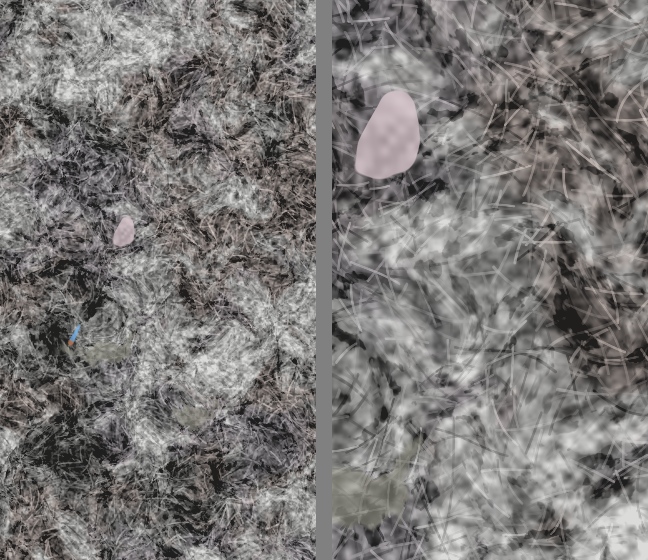
Left: the whole. Right: its middle third, enlarged.
Give the GLSL for this texture, as a WebGL 1 fragment shader.

```glsl
precision highp float;
// Weathered ground of pale lichen, dry tangled twigs, dark gaps and a few stray bits.
uniform vec2 u_resolution;

// All lengths are in canvas widths.
const float MID_TONE = 0.51;
const float TONE_PIVOT = 0.535;
const float TONE_GAIN = 1.27;
const float PATCH_SCALE = 4.5;
const float PATCH_CONTRAST = 0.55;
const float CLUMP_SCALE = 17.0;
const float CLUMP_CONTRAST = 0.62;
const float GRAIN_SCALE = 100.0;
const float GRAIN_CONTRAST = 0.30;
const float FINE_SCALE = 190.0;
const float FINE_CONTRAST = 0.17;
const float STRAND_WIDTH = 0.0008;
const float STRAND_CELL = 0.085;
const float STRAND_OPACITY = 0.66;
const vec3 NEUTRAL = vec3(1.0, 1.0, 0.99);
const vec3 RUST = vec3(1.05, 0.98, 0.95);
const vec3 MAUVE = vec3(1.01, 0.975, 1.02);
const vec3 SAND = vec3(0.59, 0.585, 0.54);
const vec3 PEBBLE = vec3(0.75, 0.69, 0.71);
const vec3 SCRAP_BLUE = vec3(0.42, 0.62, 0.80);
const vec3 SCRAP_TIP = vec3(0.66, 0.45, 0.34);
const vec2 PEBBLE_AT = vec2(0.395, 1.04);
const vec2 SCRAP_AT = vec2(0.238, 0.715);
const vec2 THICKET_AT = vec2(0.66, 1.08);

float hash(vec2 p) {
  return fract(sin(dot(p, vec2(127.1, 311.7))) * 43758.5453);
}

float noise(vec2 p) {
  vec2 i = floor(p), f = fract(p);
  f = f * f * (3.0 - 2.0 * f);
  return mix(mix(hash(i), hash(i + vec2(1.0, 0.0)), f.x),
             mix(hash(i + vec2(0.0, 1.0)), hash(i + 1.0), f.x), f.y);
}

float fbm(vec2 p) {
  float sum = 0.0, gain = 0.52;
  for (int i = 0; i < 4; i++) {
    sum += gain * noise(p);
    p = mat2(0.8, 0.6, -0.6, 0.8) * p * 2.03 + 17.3;
    gain *= 0.53;
  }
  return sum;
}

// Coverage of one layer of bent stems (x) and the random shade of the stem (y).
vec2 strands(vec2 p, float cell, float seed, float px) {
  vec2 g = p / cell, home = floor(g), best = vec2(0.0, 0.5);
  for (int j = -1; j <= 1; j++) {
    for (int i = -1; i <= 1; i++) {
      vec2 id = home + vec2(float(i), float(j));
      vec2 key = id + seed * 7.31;
      vec2 q = g - id - vec2(hash(key), hash(key + 3.7));
      float a = 3.14159 * hash(key + 9.2);
      q = mat2(cos(a), -sin(a), sin(a), cos(a)) * q;
      q.y += (hash(key + 5.1) - 0.5) * 0.45 * q.x * q.x;
      float halfLength = mix(0.25, 0.9, hash(key + 1.9));
      float d = cell * length(vec2(max(abs(q.x) - halfLength, 0.0), q.y));
      float cover = 1.0 - smoothstep(STRAND_WIDTH, STRAND_WIDTH + px, d);
      if (cover > best.x) best = vec2(cover, hash(key + 6.6));
    }
  }
  return best;
}

// Bare ground: an ellipse with a ragged edge.
float bare(vec2 p, vec2 at, vec2 radius, float ragged) {
  return 1.0 - smoothstep(0.8, 1.05, length((p - at) / radius) + ragged);
}

void main() {
  float px = 1.0 / u_resolution.x;
  vec2 p = gl_FragCoord.xy * px;

  // Broad pale and dark areas, then lichen clumps and grain.
  vec2 warp = vec2(noise(p * 11.0), noise(p * 11.0 + 40.0)) - 0.5;
  vec2 off = (p - THICKET_AT) / vec2(0.34, 0.42);
  float thicket = exp(-dot(off, off));
  float patches = fbm(p * PATCH_SCALE + warp * 0.5 + 3.0) - 0.5 - 0.11 * thicket;
  float clumps = fbm(p * CLUMP_SCALE + warp * 1.6 + 60.0) - 0.5;
  float grain = noise(p * GRAIN_SCALE + warp * 3.0) - 0.5;
  float fine = noise(p * FINE_SCALE + 30.0) - 0.5;
  float tone = MID_TONE + PATCH_CONTRAST * patches + CLUMP_CONTRAST * clumps
             + GRAIN_CONTRAST * grain;
  float lichen = smoothstep(-0.08, 0.12, patches + 0.6 * clumps);

  // Tangled stems, dark ones below and pale ones on top.
  for (int k = 0; k < 9; k++) {
    float layer = float(k);
    vec2 s = strands(p + warp * 0.03, STRAND_CELL * (1.0 - 0.075 * layer), layer + 1.0, px);
    float shade = mix(0.20, 0.56, layer / 8.0) + 0.26 * s.y + 0.55 * patches + 0.25 * clumps;
    tone = mix(tone, shade, s.x * STRAND_OPACITY * mix(0.9, 0.5, lichen));
  }

  // Crusty lichen flecks over the stems.
  float flecks = smoothstep(0.53, 0.63, fbm(p * 44.0 + warp * 4.0 + 90.0));
  tone = mix(tone, 0.70 + 0.25 * grain, flecks * mix(0.2, 0.68, lichen));

  // Dark gaps, some broad and many small with crisp rims.
  float gaps = smoothstep(0.60, 0.74, fbm(p * 22.0 + warp * 2.0 + 150.0));
  float pits = smoothstep(0.60, 0.69, fbm(p * 52.0 + warp * 3.0 + 250.0));
  tone -= (0.17 * gaps + 0.18 * pits) * (1.0 - 0.4 * lichen);
  tone = MID_TONE + (tone - TONE_PIVOT) * TONE_GAIN + FINE_CONTRAST * fine;

  // Faint rust and mauve in the dark areas.
  float rust = smoothstep(0.42, 0.62, fbm(p * 6.0 + 210.0) + 0.12 * thicket);
  float mauve = smoothstep(0.5, 0.65, fbm(p * 5.0 + 320.0));
  vec3 tint = mix(NEUTRAL, RUST, rust * (1.0 - lichen));
  tint = mix(tint, MAUVE, 0.7 * mauve * (1.0 - lichen));
  vec3 color = clamp(tone, 0.12, 0.86) * tint;

  // Bare sandy spots.
  float sand = max(bare(p, vec2(0.32, 0.67), vec2(0.09, 0.06), clumps * 2.5),
                   bare(p, vec2(0.62, 0.46), vec2(0.06, 0.05), clumps * 2.5));
  color = mix(color, SAND + 0.16 * grain + 0.25 * clumps, 0.7 * sand);

  // Pale rounded pebble, narrower at the top.
  vec2 q = p - PEBBLE_AT;
  q.x = (q.x - 0.2 * q.y) / (1.0 - 7.0 * q.y);
  float edge = 0.03 * (length(pow(abs(q) / vec2(0.029, 0.046), vec2(1.4))) - 1.0);
  edge += 0.006 * (noise(p * 60.0) - 0.5);
  color = mix(color, PEBBLE + 0.14 * grain + 0.1 * clumps, 1.0 - smoothstep(-px, px, edge));

  // Small blue scrap with an orange end.
  q = mat2(0.46, -0.89, 0.89, 0.46) * (p - SCRAP_AT);
  float scrap = length(vec2(max(abs(q.x) - 0.030, 0.0), q.y)) - 0.006 + 0.09 * q.x;
  vec3 scrapColor = mix(SCRAP_TIP, SCRAP_BLUE, smoothstep(-0.028, -0.02, q.x));
  color = mix(color, scrapColor + 0.2 * grain, 1.0 - smoothstep(-px, px, scrap));

  gl_FragColor = vec4(color, 1.0);
}
```
